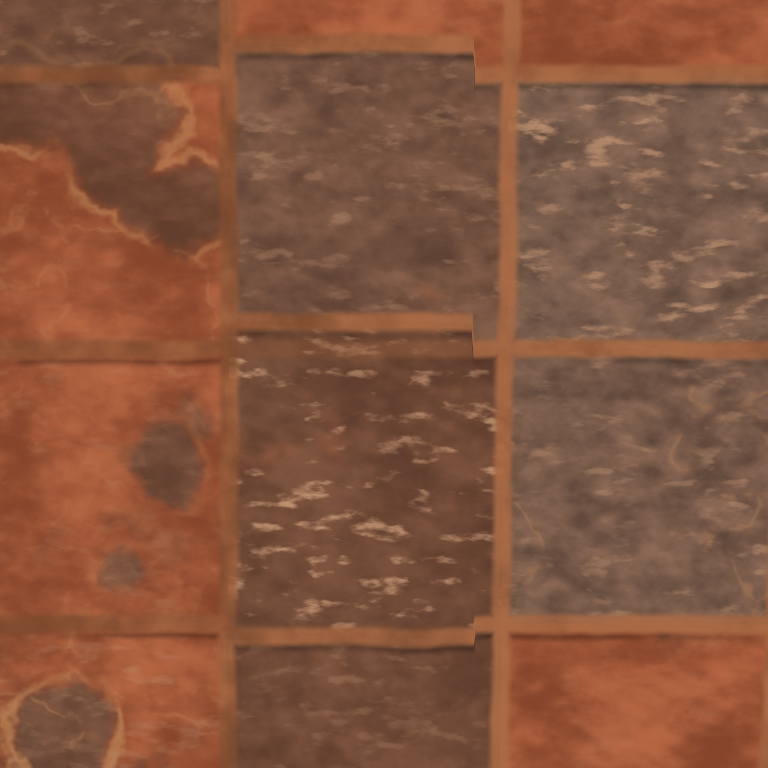
This texture is drawn by a WebGL 2 fragment shader. Its source:

```glsl
#version 300 es
precision highp float;
// Worn slate and terracotta tiles in three columns with uneven sandy joints.

uniform vec2 u_resolution;
out vec4 fragColor;

// Layout, in canvas units
const float COLUMN_START = 0.297;
const float COLUMN_PITCH = 0.361;
const float COLUMN_LEAN = 0.018;
const float ROW_START = 0.187;
const float ROW_PITCH = 0.358;
const vec3 MIDDLE_SHIFT = vec3(-0.016, 0.036, 0.041);
const vec2 STEP_X = vec2(0.290, 0.617);   // where the level joints change height
const float JOINT_HALF = 0.0115;
const float JOINT_SOFT = 0.0055;
const float WOBBLE = 0.008;

// Colours
const vec3 DARK = vec3(0.37, 0.235, 0.175);
const vec3 BROWN = vec3(0.50, 0.335, 0.25);
const vec3 GREY = vec3(0.48, 0.37, 0.305);
const vec3 RUST_DEEP = vec3(0.53, 0.27, 0.17);
const vec3 RUST_LIGHT = vec3(0.71, 0.40, 0.26);
const vec3 OCHRE = vec3(0.73, 0.51, 0.33);
const vec3 FLECK = vec3(0.76, 0.58, 0.45);
const vec3 GROUT_DEEP = vec3(0.49, 0.29, 0.18);
const vec3 GROUT_LIGHT = vec3(0.67, 0.42, 0.27);

// Each tile, from the lower left: rust, grey, flecks, veins
const vec4 TILES[12] = vec4[12](
  vec4(0.85, 0.3, 0.3, 0.8), vec4(0.0, 0.0, 0.3, 0.1), vec4(0.95, 0.0, 0.1, 0.1),
  vec4(0.80, 0.2, 0.2, 0.3), vec4(0.1, 0.0, 1.0, 0.0), vec4(0.0, 0.8, 0.5, 0.7),
  vec4(0.95, 0.0, 0.1, 0.6), vec4(0.1, 0.4, 0.4, 0.0), vec4(0.0, 0.9, 0.8, 0.1),
  vec4(0.05, 0.1, 0.4, 0.2), vec4(0.9, 0.0, 0.1, 0.0), vec4(1.0, 0.0, 0.1, 0.1));

// Dark stains on the rusty tiles: centre and radius
const int STAIN_COUNT = 6;
const vec3 STAINS[STAIN_COUNT] = vec3[STAIN_COUNT](
  vec3(0.225, 0.395, 0.060), vec3(0.075, 0.035, 0.075), vec3(0.165, 0.255, 0.020),
  vec3(0.145, 0.835, 0.090), vec3(0.235, 0.735, 0.065), vec3(0.030, 0.865, 0.065));

float hash(vec2 p) {
  return fract(sin(dot(p, vec2(127.1, 311.7))) * 43758.5453);
}

float noise(vec2 p) {
  vec2 i = floor(p), f = fract(p);
  f = f * f * (3.0 - 2.0 * f);
  return mix(mix(hash(i), hash(i + vec2(1, 0)), f.x),
             mix(hash(i + vec2(0, 1)), hash(i + vec2(1, 1)), f.x), f.y);
}

float fbm(vec2 p) {
  float sum = 0.0, amp = 0.516;
  for (int i = 0; i < 5; i++) {
    sum += amp * noise(p);
    p = mat2(1.6, 1.2, -1.2, 1.6) * p + 7.3;
    amp *= 0.5;
  }
  return sum;
}

float band(float d, float halfWidth) {
  return 1.0 - smoothstep(halfWidth - JOINT_SOFT, halfWidth + JOINT_SOFT, abs(d));
}

// Signed depth inside the nearest dark stain
float stainDepth(vec2 p) {
  float depth = -1.0;
  for (int i = 0; i < STAIN_COUNT; i++)
    depth = max(depth, STAINS[i].z - distance(p, STAINS[i].xy));
  return depth;
}

vec3 tileColor(vec2 p, vec4 tile, vec2 id) {
  vec2 q = p + id * 3.7;
  float cloud = fbm(q * 9.0);
  float grain = fbm(q * vec2(32.0, 48.0));
  vec3 slate = mix(DARK, BROWN, smoothstep(0.2, 0.8, 0.5 * (cloud + grain)));
  slate = mix(slate, GREY * (0.7 + 0.6 * grain), tile.y);
  vec3 rust = mix(RUST_DEEP, RUST_LIGHT, smoothstep(0.25, 0.75, 0.6 * cloud + 0.4 * grain));

  // Rust patches, broken by stains with an ochre rim
  float patches = smoothstep(-0.15, 0.15, tile.x - 0.5 + 1.2 * (fbm(q * 7.0 + 4.0) - 0.5));
  float depth = stainDepth(p) + 0.09 * (fbm(p * 14.0) - 0.5);
  vec3 color = mix(slate, rust, patches * (1.0 - 0.9 * smoothstep(-0.012, 0.016, depth)));
  float rim = 1.0 - smoothstep(0.0, 0.011, abs(depth + 0.008));
  color = mix(color, OCHRE, rim * tile.w * smoothstep(0.35, 0.65, fbm(p * 11.0 + 2.0)));

  // Thin veins and pale level flecks
  float vein = 1.0 - smoothstep(0.0, 0.022, abs(fbm(q * 6.0 + 9.0) - 0.5));
  color = mix(color, OCHRE, 0.45 * vein * tile.w * smoothstep(0.35, 0.6, grain));
  float fleck = smoothstep(0.56, 0.80, fbm(q * vec2(28.0, 70.0) + 5.0));
  return mix(color, FLECK, fleck * tile.z * (0.4 + 0.8 * cloud));
}

void main() {
  vec2 p = gl_FragCoord.xy / u_resolution;
  vec2 w = p + WOBBLE * (vec2(fbm(p * 13.0), fbm(p * 13.0 + 20.0)) - 0.5);
  float middle = smoothstep(-0.002, 0.002, w.x - STEP_X.x)
               * (1.0 - smoothstep(-0.002, 0.002, w.x - STEP_X.y));

  // Joints, and the tile they enclose
  vec2 id = vec2(0.0);
  float level = 0.0, upright = 0.0, shade = 0.0;
  for (int k = 0; k < 3; k++) {
    float base = ROW_START + ROW_PITCH * float(k);
    float dy = w.y - base - MIDDLE_SHIFT[k] * middle;
    float dx = w.x - COLUMN_START - float(k) * (COLUMN_PITCH + COLUMN_LEAN * (p.y - 0.5));
    id += step(0.0, vec2(dx, dy));
    level = max(level, band(dy, JOINT_HALF));
    upright = max(upright, band(dx, JOINT_HALF));
    shade = max(shade, band(dy + 1.35 * JOINT_HALF, 0.004));
    if (k == 1) level = max(level, 0.4 * middle * band(w.y - base, JOINT_HALF));
  }
  id.x = min(id.x, 2.0);
  vec3 color = tileColor(p, TILES[int(id.y) * 3 + int(id.x)], id);
  color *= 1.0 - 0.28 * shade * smoothstep(0.35, 0.6, fbm(p * 8.0));

  // Sandy grout, redder and fainter toward the left
  float sand = 0.65 * fbm(p * 22.0 + 3.0) + 0.35 * smoothstep(0.1, 0.7, p.x);
  vec3 grout = mix(GROUT_DEEP, GROUT_LIGHT, smoothstep(0.2, 0.75, sand));
  float cover = max(level, upright) * (0.78 + 0.2 * noise(p * 17.0));
  fragColor = vec4(mix(color, grout, cover), 1.0);
}
```
